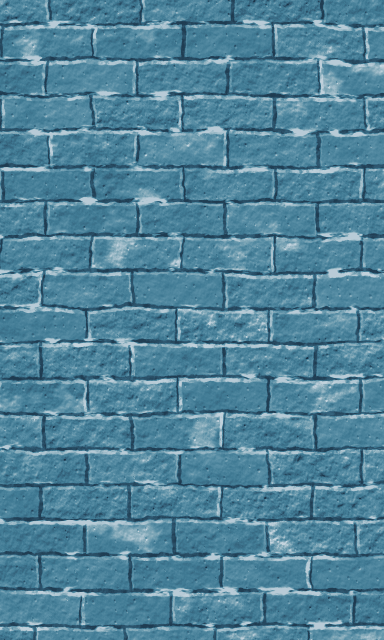
This texture is drawn by a Shadertoy shader. Its source:

```glsl
// Painted blue brick wall in running bond, about 18 courses high and 4.2 bricks wide.
// Each joint is a ragged shadow groove beside a worn pale edge; the brick faces are
// embossed by differencing a noise height field along the light direction.

float hash(vec2 p) {
    vec3 h = fract(p.xyx * 0.1031);
    h += dot(h, h.yzx + 33.33);
    return fract((h.x + h.y) * h.z);
}

float noise(vec2 p) {
    vec2 i = floor(p), f = fract(p);
    f = f * f * (3.0 - 2.0 * f);
    return mix(mix(hash(i), hash(i + vec2(1, 0)), f.x),
               mix(hash(i + vec2(0, 1)), hash(i + vec2(1, 1)), f.x), f.y);
}

float fbm(vec2 p) {
    float sum = 0.0, amp = 0.53;
    for (int i = 0; i < 4; i++) {
        sum += amp * noise(p);
        p = mat2(1.6, 1.2, -1.2, 1.6) * p + 17.3;
        amp *= 0.5;
    }
    return sum;
}

// Surface height: grainy paint with scattered round pits
float height(vec2 p, float roughness) {
    vec2 cell = floor(p * 3.5);
    vec2 centre = 0.25 + 0.5 * vec2(hash(cell + 5.1), hash(cell + 41.7));
    float size = 0.08 + 0.12 * hash(cell + 9.4);
    float pit = smoothstep(size, size * 0.3, length(fract(p * 3.5) - centre));
    return roughness * fbm(p * 4.5) - 0.18 * pit * step(0.55, hash(cell + 73.0));
}

// Soft-edged line of the given half width
float stroke(float d, float halfWidth, float blur) {
    return 1.0 - smoothstep(halfWidth - blur, halfWidth + blur, abs(d));
}

// Paint colour from deep shadow (0) to bare pale edge (5)
vec3 paint(float tone) {
    vec3 ramp[6] = vec3[6](
        vec3(0.10, 0.20, 0.28), vec3(0.20, 0.38, 0.48), vec3(0.25, 0.48, 0.58),
        vec3(0.35, 0.56, 0.65), vec3(0.52, 0.67, 0.73), vec3(0.77, 0.83, 0.87));
    tone = clamp(tone, 0.0, 4.999);
    int i = int(tone);
    return mix(ramp[i], ramp[i + 1], fract(tone));
}

void mainImage(out vec4 fragColor, in vec2 fragCoord) {
    // One unit is one course; y runs downward
    vec2 p = vec2(fragCoord.x, iResolution.y - fragCoord.y) / iResolution.y * 18.1;
    float blur = max(0.022, 9.0 / iResolution.y);

    // Hand-laid waviness and crumbly edges
    vec2 q = p + 0.13 * (vec2(noise(p * 0.8), noise(p * 0.8 + 31.0)) - 0.5);
    q += 0.11 * (vec2(fbm(p * 5.0), fbm(p * 5.0 + 57.0)) - 0.5);

    // Running bond whose offset drifts slightly from course to course
    float y = q.y + 0.293;
    float row = floor(y);
    float shift = mix(1.41, 0.14, mod(row, 2.0)) - 0.021 * row
                + 0.12 * (hash(vec2(row, 3.0)) - 0.5);
    float x = (q.x - shift) / 2.563;
    vec2 brick = vec2(floor(x), row);
    vec2 joint = vec2(round(x), row);
    float dx = (x - round(x)) * 2.563;
    float dy = y - round(y);

    // Brick face: tone per brick, cloudy paint and relief
    float roughness = mix(0.5, 1.3, hash(brick + 12.0));
    float relief = height(p + vec2(0.02, 0.05), roughness) - height(p, roughness);
    float tone = 2.3 + 0.5 * (hash(brick + 80.0) - 0.5);
    tone += 1.1 * (fbm(p * 1.3 + 8.0) - 0.5) + 6.0 * relief;

    // Chalky worn patches on some bricks
    float chalk = smoothstep(0.53, 0.78, fbm(p * vec2(1.2, 2.0) + 90.0));
    tone += 1.9 * chalk * smoothstep(0.3, 0.8, hash(brick + 25.0));

    // Horizontal joints: shadow under a brick, worn rim on the next
    float wear = noise(vec2(q.x * 0.9, round(y) * 7.0));
    float grain = smoothstep(0.28, 0.6, fbm(p * 6.0 + 23.0));
    float rimH = stroke(dy - 0.075, 0.025 + 0.04 * wear, blur) * mix(0.45, 1.0, wear);
    float shadeH = stroke(dy + 0.025, 0.03 + 0.033 * noise(q * vec2(1.4, 0.3) + 60.0), blur);

    // Vertical joints: width, wear and lit side change from one to the next
    float side = hash(joint + 6.0) < 0.4 ? -1.0 : 1.0;
    float bare = hash(joint + 44.0);
    float rimV = stroke(dx - side * 0.07, 0.02 + 0.03 * bare, blur) * mix(0.3, 1.0, bare);
    float shadeV = stroke(dx + side * 0.01, 0.055 - 0.028 * bare, blur);

    tone = mix(tone, 5.0, max(rimH, rimV) * mix(0.35, 1.0, grain));
    tone = mix(tone, 0.1, max(shadeH, shadeV) * mix(0.95, 0.75, grain));

    // Flecks of pale mortar clinging to the bed joints
    float fleck = smoothstep(0.57, 0.72, fbm(p * vec2(2.0, 5.0) + 140.0));
    tone = mix(tone, 4.8, fleck * stroke(dy, 0.12, 0.04));

    fragColor = vec4(paint(tone), 1.0);
}
```
